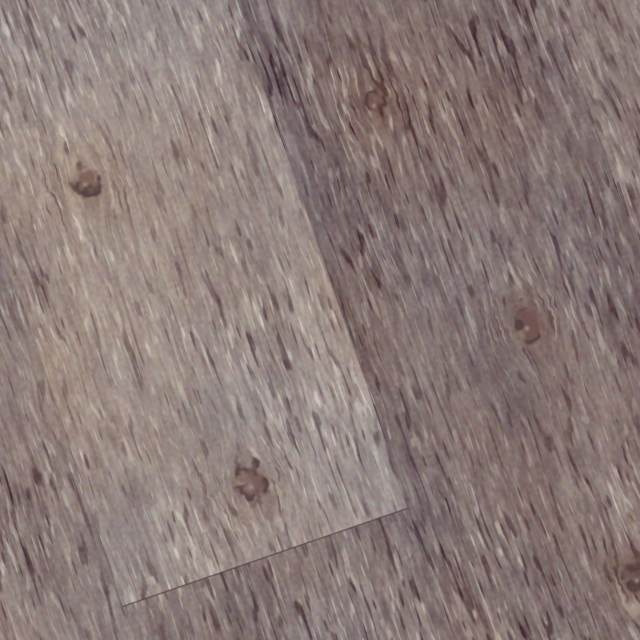
Reproduce this texture procedurally as a WebGL 1 fragment shader.

```glsl
precision highp float;
// Weathered wooden floor: slanted boards with streaky grain, seams and knots.
uniform vec2 u_resolution;

const vec3 DARK_WOOD = vec3(0.448, 0.382, 0.388);
const vec3 LIGHT_WOOD = vec3(0.662, 0.620, 0.598);
const vec3 WARM_SHIFT = vec3(0.040, 0.0, -0.042);
const vec3 KNOT_BROWN = vec3(0.43, 0.31, 0.29);
const vec3 KNOT_RIM = vec3(0.27, 0.20, 0.21);
const vec3 SEAM_SHADE = vec3(0.31, 0.25, 0.26);
const float TILT = 0.332;          // lean of the boards, radians
const float BOARD_WIDTH = 0.47;
const float BOARD_LENGTH = 1.3;
const vec2 BOARD_ORIGIN = vec2(0.2, -0.013);
const float STAGGER = 0.42;        // end offset of every other board
const float KNOTS_PER_BOARD = 3.0;
const float KNOT_RADIUS = 0.021;
const float SEAM_WIDTH = 0.0022;
const float STREAK_CONTRAST = 1.0;
const float MOTTLE_CONTRAST = 0.55;

float hash(vec2 p) {
  vec3 q = fract(p.xyx * 0.1031);
  q += dot(q, q.yzx + 33.33);
  return fract((q.x + q.y) * q.z);
}

float noise(vec2 p) {
  vec2 i = floor(p), f = fract(p);
  f = f * f * (3.0 - 2.0 * f);
  return mix(mix(hash(i), hash(i + vec2(1, 0)), f.x),
             mix(hash(i + vec2(0, 1)), hash(i + vec2(1, 1)), f.x), f.y);
}

float fbm(vec2 p) {
  float sum = 0.0, amp = 0.533;
  for (int i = 0; i < 4; i++) {
    sum += amp * noise(p);
    p = p * 2.03 + 17.3;
    amp *= 0.5;
  }
  return sum;
}

// One fibre lane: smooth noise along y, shifted at random for each lane.
float lane(float id, float y) {
  y += 40.0 * hash(vec2(id, 7.7));
  float i = floor(y), f = fract(y);
  return mix(hash(vec2(id, i)), hash(vec2(id, i + 1.0)), f * f * (3.0 - 2.0 * f));
}

float fibres(vec2 p) {
  float i = floor(p.x), f = fract(p.x);
  return mix(lane(i, p.y), lane(i + 1.0, p.y), f * f * (3.0 - 2.0 * f));
}

vec3 woodFloor(vec2 p) {
  // Board coordinates: x across, y along.
  float c = cos(TILT), s = sin(TILT);
  vec2 w = vec2(c * p.x + s * p.y, c * p.y - s * p.x);
  vec2 b = w - BOARD_ORIGIN;
  b.x += 0.006 * (noise(vec2(w.y * 5.0, 3.0)) - 0.5);
  float plank = floor(b.x / BOARD_WIDTH);
  b.y += STAGGER * mod(plank, 2.0);
  float row = floor(b.y / BOARD_LENGTH);
  vec2 board = vec2(plank, row);
  vec2 local = b - board * vec2(BOARD_WIDTH, BOARD_LENGTH);
  float pale = 1.0 - mod(plank + row, 2.0);

  // At most one knot per cell of a board.
  float cellLength = BOARD_LENGTH / KNOTS_PER_BOARD;
  vec2 cell = vec2(plank, floor(b.y / cellLength)) + 31.0;
  vec2 jitter = 0.25 + 0.5 * vec2(hash(cell), hash(cell + 5.3));
  vec2 cellPos = vec2(local.x, mod(b.y, cellLength));
  vec2 d = cellPos - jitter * vec2(BOARD_WIDTH, cellLength);
  float present = step(0.15, hash(cell + 9.1));
  float radius = KNOT_RADIUS * mix(0.7, 1.1, hash(cell + 2.9));
  float r = length(d / vec2(1.0, 1.3)) / radius;
  r += 0.7 * (noise(w * 75.0) - 0.5) + 0.4 * (noise(w * 160.0) - 0.5);
  float halo = present * exp(-r * r * 0.22);

  // Grain bends around knots and wanders slowly.
  vec2 g = w + board * 3.7 + 20.0;
  g.x -= 0.55 * d.x * halo;
  g.x += 0.020 * (noise(w * vec2(5.0, 3.0) + 4.0) - 0.5)
       + 0.005 * (noise(w * vec2(18.0, 13.0)) - 0.5);
  float patchy = mix(0.5, 1.35, noise(w * 9.0 + 50.0));
  float edgeGrain = 1.0 + 1.1 * (1.0 - pale) * smoothstep(0.14, 0.0, local.x);
  float streak = 0.40 * (fibres(g * vec2(190.0, 31.0)) - 0.5)
               + 0.40 * (fibres(g * vec2(310.0, 52.0) + 8.0) - 0.5);
  streak += 0.30 * edgeGrain * (fibres(g * vec2(75.0, 5.0) + 3.0) - 0.5);
  streak -= 0.62 * smoothstep(0.70, 0.90, fibres(g * vec2(185.0, 27.0) + 60.0));
  streak += 0.48 * smoothstep(0.70, 0.90, fibres(g * vec2(230.0, 35.0) + 90.0));

  // Board tone, mottling and warm stain.
  float tone = mix(0.33, 0.67, pale) - 0.1 * plank;
  tone += MOTTLE_CONTRAST * (fbm(w * vec2(8.0, 5.5) + board * 9.0 + 30.0) - 0.5);
  tone += STREAK_CONTRAST * patchy * streak - 0.2 * halo;
  tone += 0.22 * (noise(w * 210.0 + 23.0) - 0.5);
  float stain = smoothstep(0.1, 0.45, local.y) * smoothstep(0.92, 0.65, local.y);
  float warm = 0.06 + 1.2 * (fbm(w * vec2(6.0, 3.5) + 70.0) - 0.5);
  warm += 0.30 * pale * stain + 0.5 * halo;
  vec3 col = mix(DARK_WOOD, LIGHT_WOOD, tone) + WARM_SHIFT * warm;
  vec3 speckle = vec3(noise(w * 190.0), noise(w * 170.0 + 11.0), noise(w * 150.0 + 37.0));
  col += 0.035 * (speckle - 0.5);

  // Knot: brown heart, broken dark rim, small pale glint.
  float rim = exp(-pow((r - 0.8) / 0.3, 2.0)) * smoothstep(0.25, 0.65, noise(w * 70.0 + 5.0));
  col = mix(col, KNOT_BROWN, 0.6 * present * smoothstep(1.15, 0.5, r));
  col = mix(col, KNOT_RIM, 0.7 * present * rim);
  vec2 toGlint = d + radius * vec2(0.15, 0.25);
  float glint = exp(-dot(toGlint, toGlint) / (0.04 * radius * radius));
  col = mix(col, LIGHT_WOOD, 0.7 * present * glint);

  // Seams: worn, broken shadow along the sides, crisp line at the ends.
  float side = min(local.x, BOARD_WIDTH - local.x);
  float end = min(local.y, BOARD_LENGTH - local.y);
  float wear = smoothstep(0.3, 0.8, noise(vec2(w.y * 17.0, plank + 60.0)));
  float sideLine = smoothstep(SEAM_WIDTH * 1.6, 0.0, side) * 0.4 * wear;
  float endLine = 0.7 * smoothstep(SEAM_WIDTH, 0.0, end);
  float softShade = 0.16 * wear * (1.0 - pale) * exp(-side / 0.014);
  return mix(col, SEAM_SHADE, max(max(sideLine, endLine), softShade));
}

void main() {
  // Four samples per pixel smooth every edge.
  vec3 sum = vec3(0.0);
  for (int i = 0; i < 4; i++) {
    vec2 offset = vec2(mod(float(i), 2.0), floor(float(i) / 2.0)) * 0.5 - 0.25;
    sum += woodFloor((gl_FragCoord.xy + offset) / u_resolution);
  }
  gl_FragColor = vec4(sum / 4.0, 1.0);
}
```
